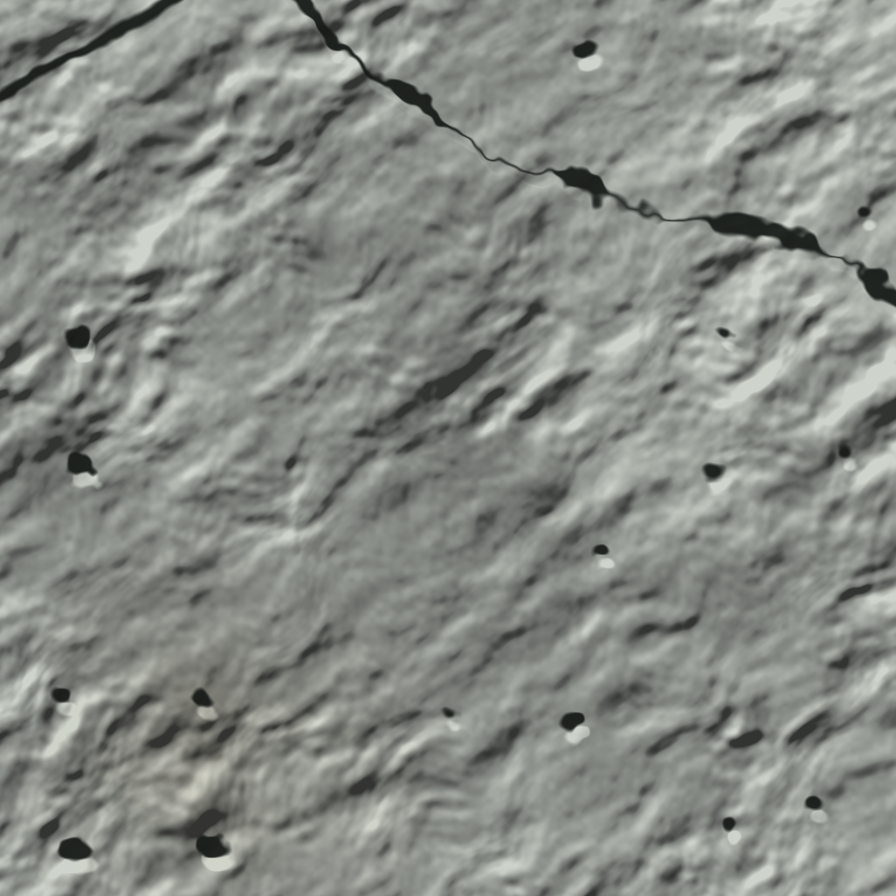
Give the GLSL for this texture, as a Shadertoy shader.

```glsl
// Weathered grey stone: slanted, chiselled relief crossed by dark cracks and small pits.
// A stretched noise height field is lit by a difference taken toward the light;
// cracks are noisy curves, and pits are scattered one per cell of a sparse grid.

const vec3 STONE_TINT = vec3(0.985, 1.015, 0.975);
const vec3 STAIN_TINT = vec3(1.05, 1.0, 0.90);
const vec3 CAVITY_COLOR = vec3(0.085, 0.10, 0.088);
const float BASE_TONE = 0.555;
const float RELIEF_GAIN = 0.56;
const float GRAIN_ANGLE = 0.62;
const vec2 GRAIN_FREQ = vec2(13.0, 25.0);
const float LIGHT_STEP = 0.0055;
const vec2 LIGHT_DIR = vec2(-0.5, 0.866);
const float PIT_GRID = 7.0;
const float PIT_CHANCE = 0.26;
const float EDGE_SOFTNESS = 0.003;

float hash(vec2 p) {
    return fract(sin(dot(p, vec2(127.1, 311.7))) * 43758.5453);
}

float noise(vec2 p) {
    vec2 i = floor(p), f = fract(p);
    vec2 u = f * f * f * (f * (f * 6.0 - 15.0) + 10.0);
    return mix(mix(hash(i), hash(i + vec2(1, 0)), u.x),
               mix(hash(i + vec2(0, 1)), hash(i + vec2(1, 1)), u.x), u.y);
}

float fbm(vec2 p) {
    float sum = 0.0, amp = 0.5;
    for (int i = 0; i < 4; i++) {
        sum += amp * noise(p);
        p = mat2(0.8, 0.6, -0.6, 0.8) * p * 2.03 + 11.3;
        amp *= 0.5;
    }
    return sum;
}

mat2 rotate(float a) {
    return mat2(cos(a), -sin(a), sin(a), cos(a));
}

// Chiselled surface: each octave is stretched along a slightly different angle
float height(vec2 p) {
    p += 0.022 * (vec2(noise(p * 13.0), noise(p * 13.0 + 40.0)) - 0.5);
    float sum = 0.0, amp = 1.0, scale = 1.0;
    for (int i = 0; i < 4; i++) {
        float angle = GRAIN_ANGLE + 0.22 * sin(float(i) * 2.4);
        sum += amp * noise(rotate(angle) * p * GRAIN_FREQ * scale + float(i) * 17.7);
        scale *= 1.85;
        amp *= 0.5;
    }
    return sum;
}

// Long crack falling to the right, and a cleaner one rising at the left corner
float cracks(vec2 p) {
    float jag = 0.026 * (noise(p * 24.0) - 0.5) + 0.012 * (noise(p * 75.0) - 0.5);
    float longLine = 0.995 - 0.5 * (p.x - 0.29) - 0.035 * sin((p.x - 0.4) * 9.0);
    float longWidth = 0.0015 + 0.009 * smoothstep(0.35, 0.8, noise(vec2(p.x * 17.0, 3.0)));
    longWidth += 0.012 * exp(-pow((p.x - 0.455) / 0.035, 2.0)) * noise(p * 40.0);
    float longDist = abs(p.y - longLine + jag) * 0.88 - longWidth;
    float sideDist = abs(p.y - 0.895 - 0.55 * p.x + 0.4 * jag) * 0.88 - 0.006;
    float dist = min(longDist, sideDist);
    return 1.0 - smoothstep(-EDGE_SOFTNESS, EDGE_SOFTNESS, dist);
}

// Ragged oval holes, each kept inside its own cell
float pits(vec2 p) {
    vec2 cell = floor(p * PIT_GRID);
    float present = step(hash(cell + 5.2), PIT_CHANCE);
    vec2 jitter = vec2(hash(cell + 1.7), hash(cell + 8.3));
    vec2 offset = p - (cell + mix(vec2(0.25), vec2(0.75), jitter)) / PIT_GRID;
    float radius = mix(0.006, 0.015, pow(hash(cell + 3.1), 1.5));
    float ragged = 0.009 * (noise(p * 85.0) - 0.5);
    float dist = length(offset * vec2(0.8, 1.15)) - radius + ragged;
    return present * (1.0 - smoothstep(-EDGE_SOFTNESS, EDGE_SOFTNESS, dist));
}

void mainImage(out vec4 fragColor, in vec2 fragCoord) {
    vec2 p = fragCoord / iResolution.y;

    // Relief: faces turned to the light are bright, hollows behind ridges dark
    vec2 toLight = LIGHT_DIR * LIGHT_STEP;
    float slope = height(p - toLight) - height(p + toLight);
    float roughness = mix(0.6, 1.35, smoothstep(0.3, 0.7, noise(p * 7.0 + 20.0)));
    float tone = BASE_TONE + RELIEF_GAIN * roughness * slope;
    tone -= 0.45 * max(-slope - 0.18, 0.0);

    // Broad shading: darker to the lower left, with cloudy patches
    tone += 0.075 * (dot(p, vec2(0.6, 0.5)) - 0.55);
    tone += 0.26 * (fbm(p * vec2(4.0, 6.0) + 2.0) - 0.47);
    tone += 0.05 * (noise(p * 130.0) - 0.5);

    // Lit lower walls of the cavities
    vec2 above = p + vec2(-0.006, 0.015);
    float crack = cracks(p), pit = pits(p);
    tone += 0.20 * max(pits(above) - pit, 0.0);
    tone += 0.07 * max(cracks(above) - crack, 0.0) * noise(p * 30.0);

    // Colour: cool grey stone with a faint brown stain
    float stain = exp(-dot(p - vec2(0.24, 0.15), p - vec2(0.24, 0.15)) / 0.025);
    vec3 tint = mix(STONE_TINT, STAIN_TINT, 0.6 * stain * fbm(p * 9.0));
    vec3 color = clamp(tone, 0.2, 0.82) * tint;
    color = mix(color, CAVITY_COLOR, 0.93 * max(crack, pit));
    fragColor = vec4(color, 1.0);
}
```
